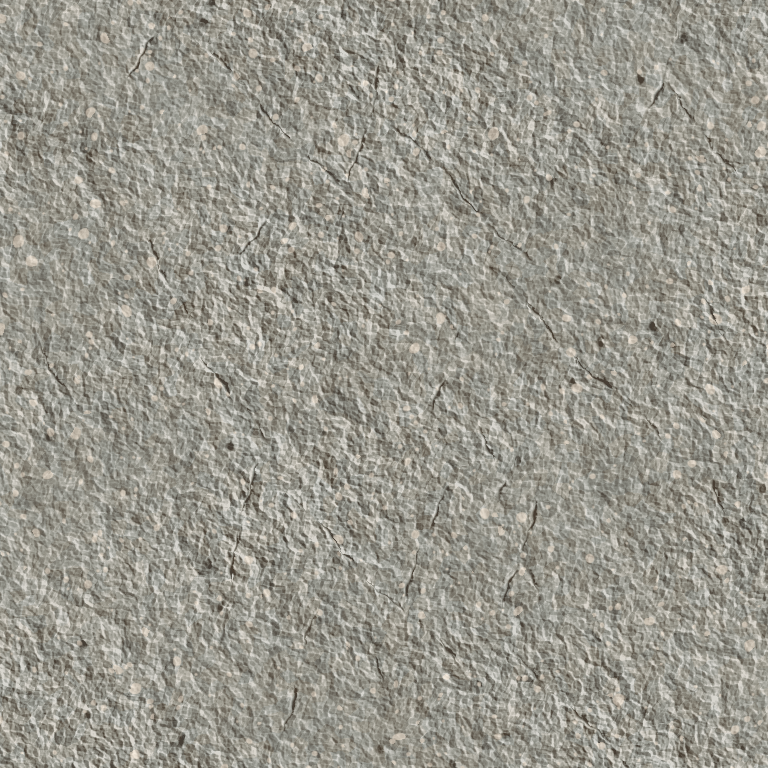
Write a Shadertoy shader that draws this texture.

```glsl
// Rough grey-green stone: crinkled relief lit from the upper right, with pale
// mineral grains, small pits and broken hairline cracks.
// Relief is layered, warped cellular noise; cracks are wavy distance lines.

#define DARK vec3(0.41, 0.39, 0.35)
#define MID vec3(0.60, 0.598, 0.558)
#define LIGHT vec3(0.80, 0.79, 0.76)
#define PALE_GRAIN vec3(0.85, 0.805, 0.745)
#define RELIEF_CONTRAST 0.32
#define RIM_CONTRAST 0.30
#define GRAIN_SCALE 50.0
#define GRAIN_SHARE 0.075
#define CRACK_COUNT 24
#define CRACK_WIDTH 0.0014
#define LIGHT_DIR vec2(0.86, 0.51)

vec2 hash2(vec2 p) {
    vec3 q = fract(p.xyx * vec3(0.1031, 0.1030, 0.0973));
    q += dot(q, q.yzx + 33.33);
    return fract((q.xx + q.yz) * q.zy);
}

// Cellular noise: squared distance to the nearest point, and its random pair.
vec3 cells(vec2 p, float seed) {
    vec2 base = floor(p);
    vec3 nearest = vec3(9.0, 0.0, 0.0);
    for (int y = -1; y <= 1; y++)
    for (int x = -1; x <= 1; x++) {
        vec2 cell = base + vec2(x, y);
        vec2 offset = cell + hash2(cell + seed) - p;
        float d = dot(offset, offset);
        if (d < nearest.x) nearest = vec3(d, hash2(cell + seed + 71.0));
    }
    return nearest;
}

// Layered sines bend the cells slightly, without drawing them out.
vec2 crinkle(vec2 p) {
    float frequency = 41.0;
    for (int i = 0; i < 5; i++) {
        p += 0.10 / frequency * sin(p.yx * frequency + vec2(1.7, 4.1) * float(i));
        p = mat2(0.8, 0.6, -0.6, 0.8) * p;
        frequency *= 1.83;
    }
    return p;
}

// Each layer is divided by its scale, so weights set the slope directly.
float height(vec2 p) {
    p = crinkle(p);
    float h = -0.26 * cells(p * 15.0, 3.0).x / 15.0;
    h -= 0.50 * cells(p * 41.0, 17.0).x / 41.0;
    h += 0.75 * cells(p * 83.0, 29.0).x / 83.0;
    h -= 0.80 * cells(p * 139.0, 43.0).x / 139.0;
    h += 0.65 * cells(p * 215.0, 61.0).x / 215.0;
    return h;
}

// Soft mask of pale grains scattered through one cellular layer.
float paleGrains(vec2 p, float scale, float share, float seed) {
    vec3 c = cells(p * scale, seed);
    float radius = mix(0.14, 0.40, c.z * c.z);
    float edge = 0.0012 * scale;
    return step(c.y, share) * (1.0 - smoothstep(radius - edge, radius + edge, sqrt(c.x)));
}

// Returns the shadow (x) and the lit lip (y) of all cracks.
vec2 cracks(vec2 p) {
    vec2 result = vec2(0.0);
    for (int i = 0; i < CRACK_COUNT; i++) {
        float id = float(i);
        vec2 rnd = hash2(vec2(id, 5.0));
        vec2 start = hash2(vec2(id, 19.0));
        float angle = (rnd.x < 0.65 ? -1.02 : -1.95) + 0.5 * (rnd.y - 0.5);
        vec2 along = vec2(cos(angle), sin(angle));
        vec2 q = p - start;
        float t = dot(q, along);
        float s = dot(q, vec2(-along.y, along.x));
        s += 0.0045 * sin(t * 27.0 + id) + 0.0016 * sin(t * 97.0 + id * 2.3)
           + 0.0009 * sin(t * 271.0 + id * 4.7);
        float reach = mix(0.04, 0.22, rnd.y * rnd.y);
        float fade = 1.0 - smoothstep(0.5 * reach, reach, abs(t));
        float broken = sin(t * 61.0 + id * 3.1) + 0.7 * sin(t * 143.0 + id);
        fade *= 0.2 + 0.8 * smoothstep(-0.8, 0.7, broken);
        float width = CRACK_WIDTH * (0.8 + 0.35 * broken * broken);
        float shadow = s / width;
        float lip = (s + 2.3 * width) / (1.5 * width);
        result = max(result, fade * vec2(exp(-shadow * shadow), exp(-lip * lip)));
    }
    return result;
}

void mainImage(out vec4 fragColor, in vec2 fragCoord) {
    vec2 p = fragCoord / iResolution.y;
    vec2 bent = crinkle(p);

    // Directional light on the relief, stronger in rougher patches
    float reach = 0.0011;
    vec2 probe = LIGHT_DIR * reach;
    float slope = (height(p - probe) - height(p + probe)) / (2.0 * reach);
    float roughness = 1.0 + 0.25 * sin(p.x * 9.0 + 2.0 * sin(p.y * 7.0)) * sin(p.y * 11.0 + 1.0);
    float tone = 0.5 + RELIEF_CONTRAST * roughness * clamp(slope, -2.2, 2.2);

    // Pale rims around flakes, seen from every side
    tone += RIM_CONTRAST * (cells(bent * 83.0, 29.0).x - 0.24);
    tone += RIM_CONTRAST * (cells(bent * 215.0, 61.0).x - 0.24);

    // Mineral flakes and broad mottling
    vec3 flake = cells(bent * 60.0, 57.0);
    tone += 0.20 * (flake.y - 0.5);
    tone += 0.05 * sin(p.x * 13.0 + 3.0 * sin(p.y * 5.0)) * sin(p.y * 17.0 + p.x * 6.0);

    // Small pits and cracks, each with a lit lip
    vec2 rough = p + 0.9 * probe * slope;
    vec3 pit = cells(crinkle(rough) * vec2(25.0, 17.0), 83.0);
    float pitMask = step(pit.y, 0.07) * (1.0 - smoothstep(0.004, 0.02, pit.x));
    vec2 crack = cracks(rough);
    tone += 0.42 * crack.y - 0.85 * crack.x - 0.65 * pitMask;

    // Tone ramp with slight warm and cool flakes
    vec3 color = tone < 0.5 ? mix(DARK, MID, 2.0 * max(tone, -0.35))
                            : mix(MID, LIGHT, min(2.0 * tone - 1.0, 1.25));
    color += vec3(0.018, 0.0, -0.016) * (flake.z - 0.5);

    // Pale grains keep part of the relief shading
    float pale = max(paleGrains(bent, GRAIN_SCALE, GRAIN_SHARE, 101.0),
                     paleGrains(bent, GRAIN_SCALE * 1.8, GRAIN_SHARE * 0.8, 131.0));
    vec3 grainColor = PALE_GRAIN + 0.16 * (tone - 0.6);
    color = mix(color, grainColor, 0.8 * pale * (1.0 - crack.x));

    fragColor = vec4(clamp(color, 0.0, 1.0), 1.0);
}
```
